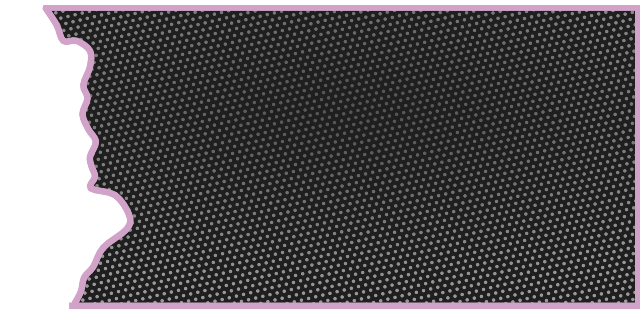
A Shadertoy shader for this pattern:

```glsl
// A dark panel of slanted halftone dots, framed in mauve with a wavy left edge.
// The edge is a Catmull-Rom curve, tested by distance and crossing parity;
// the dots are a rotated triangular lattice. Units are 1/384 of the height.

const int COUNT = 23;
const vec2 EDGE[COUNT] = vec2[](
    vec2(55, 10), vec2(68, 30), vec2(76, 49), vec2(92, 49), vec2(108, 61),
    vec2(108, 80), vec2(100, 102), vec2(105, 118), vec2(99, 137), vec2(106, 155),
    vec2(115, 170), vec2(108, 188), vec2(110, 200), vec2(114, 212), vec2(109, 226),
    vec2(138, 234), vec2(155, 258), vec2(152, 275), vec2(124, 297), vec2(112, 320),
    vec2(101, 333), vec2(97, 350), vec2(88, 367));

vec2 edgePoint(int i, float t) {
    vec2 a = EDGE[max(i - 1, 0)];
    vec2 b = EDGE[i];
    vec2 c = EDGE[i + 1];
    vec2 d = EDGE[min(i + 2, COUNT - 1)];
    return b + 0.5 * t * (c - a + t * (2.0 * a - 5.0 * b + 4.0 * c - d
             + t * (3.0 * (b - c) + d - a)));
}

float segmentDistance(vec2 p, vec2 a, vec2 b) {
    vec2 ab = b - a;
    float t = clamp(dot(p - a, ab) / dot(ab, ab), 0.0, 1.0);
    return length(p - a - t * ab);
}

// Distance to the wavy edge: positive on its right, negative on its left.
float edgeDistance(vec2 p) {
    float nearest = 1e4;
    float side = -1.0;
    vec2 a = EDGE[0];
    for (int i = 0; i < COUNT - 1; i++) {
        for (int j = 1; j <= 4; j++) {
            vec2 b = edgePoint(i, float(j) / 4.0);
            nearest = min(nearest, segmentDistance(p, a, b));
            if ((a.y > p.y) != (b.y > p.y)
                && p.x > mix(a.x, b.x, (p.y - a.y) / (b.y - a.y))) side = -side;
            a = b;
        }
    }
    return side * nearest;
}

// Distance to the nearest dot centre of the tilted triangular lattice.
float latticeDistance(vec2 p) {
    vec2 q = mat2(0.973, 0.232, -0.232, 0.973) * p / 8.8;
    vec2 cell = vec2(1.0, sqrt(3.0));
    vec2 a = mod(q, cell) - 0.5 * cell;
    vec2 b = mod(q - 0.5 * cell, cell) - 0.5 * cell;
    return 8.8 * min(length(a), length(b));
}

float boxDistance(vec2 p, vec2 low, vec2 high) {
    vec2 d = max(low - p, p - high);
    return max(d.x, d.y);
}

void mainImage(out vec4 fragColor, in vec2 fragCoord) {
    float unit = 384.0 / iResolution.y;
    vec2 p = vec2(fragCoord.x, iResolution.y - fragCoord.y) * unit;
    float right = iResolution.x * unit;
    float soft = 0.5 * unit;

    // Dots brighten away from a dim area above the centre.
    float dim = length((p - vec2(0.56 * right, 130.0)) * vec2(0.4, 1.0));
    float tone = mix(0.33, 0.6, smoothstep(0.0, 250.0, dim));
    float dots = 1.0 - smoothstep(-soft, soft, latticeDistance(p) - 2.1);
    vec3 panel = mix(vec3(0.12), vec3(tone), dots);

    // Panel fill to the right of the wavy edge.
    float edge = edgeDistance(p);
    float inside = smoothstep(-soft, soft, edge) * step(10.0, p.y) * step(p.y, 367.0);
    vec3 color = mix(vec3(1.0), panel, inside);

    // Frame: wavy stroke, then the top, bottom and right bands.
    float frame = max(abs(edge) - 4.0, max(6.0 - p.y, p.y - 371.0));
    frame = min(frame, boxDistance(p, vec2(52, 6), vec2(right + 9.0, 13)));
    frame = min(frame, boxDistance(p, vec2(83, 363), vec2(right + 9.0, 371)));
    frame = min(frame, boxDistance(p, vec2(right - 6.0, 6), vec2(right + 9.0, 371)));
    color = mix(color, vec3(0.82, 0.64, 0.79), 1.0 - smoothstep(-soft, soft, frame));

    fragColor = vec4(color, 1.0);
}
```
